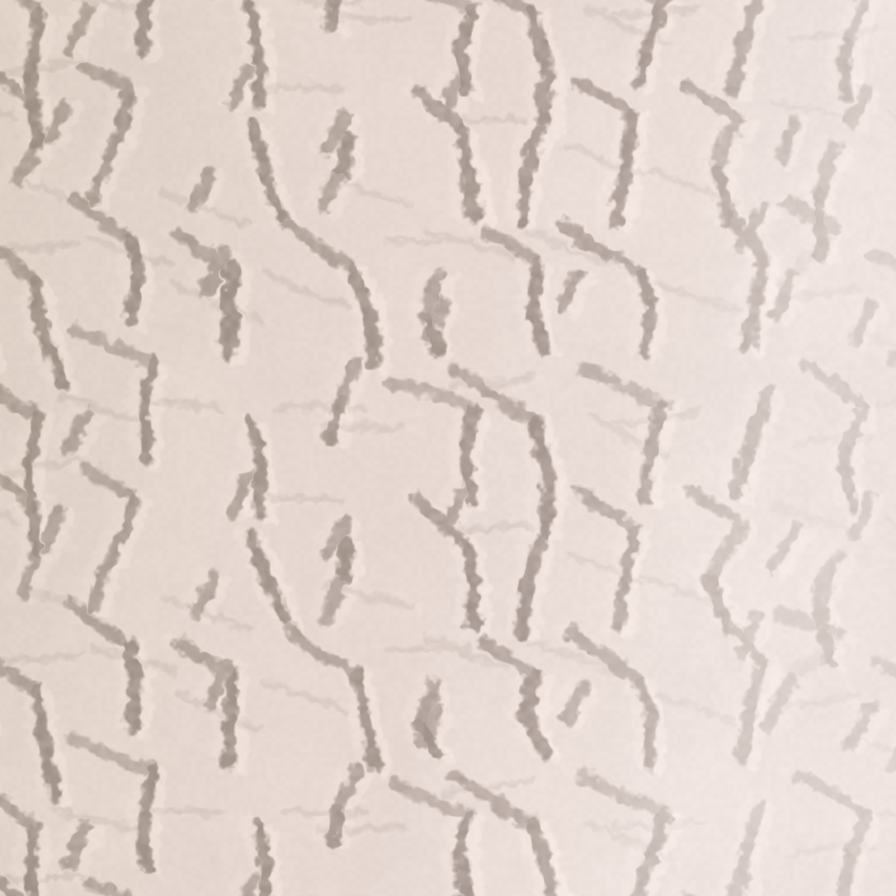
Give the GLSL for this texture, as a Shadertoy shader.

```glsl
// Pale embossed plaster with rough, bent grooves that fade towards a lit right side.

const vec3 WARM_SHADE   = vec3(0.880, 0.820, 0.782);
const vec3 PLASTER      = vec3(0.908, 0.852, 0.826);
const vec3 LIT_PLASTER  = vec3(0.938, 0.893, 0.878);
const vec3 GROOVE_TINT  = vec3(0.735, 0.715, 0.700);  // multiplies the plaster
const vec2 CELL         = vec2(0.112, 0.1517);        // one groove per cell
const float ROW_PERIOD  = 3.0;                        // rows before the stamp repeats
const float GROOVE_HALF = 0.0072;
const float CREASE_HALF = 0.0040;
const float EDGE_SOFT   = 0.0034;
const float ROUGHNESS   = 0.0085;
const vec2 LIGHT_DIR    = vec2(0.93, 0.37);
const vec2 RIM_SHIFT    = vec2(0.0120, -0.0050);
const float RIM_GAIN    = 0.034;
const float LIT_CONTRAST = 0.42;

vec2 hash2(vec2 p) {
    vec3 q = fract(p.xyx * vec3(0.1031, 0.1030, 0.0973));
    q += dot(q, q.yzx + 33.33);
    return fract((q.xx + q.yz) * q.zy);
}

// Two independent channels of value noise, 0 to 1
vec2 noise2(vec2 p) {
    vec2 i = floor(p), f = fract(p);
    f = f * f * (3.0 - 2.0 * f);
    return mix(mix(hash2(i), hash2(i + vec2(1, 0)), f.x),
               mix(hash2(i + vec2(0, 1)), hash2(i + vec2(1, 1)), f.x), f.y);
}

float segmentMask(vec2 p, vec2 a, vec2 b, float halfWidth) {
    vec2 ab = b - a, ap = p - a;
    float d = length(ap - ab * clamp(dot(ap, ab) / dot(ab, ab), 0.0, 1.0));
    float soft = max(EDGE_SOFT, 0.7 / iResolution.y);
    return 1.0 - smoothstep(halfWidth - soft, halfWidth + soft, d);
}

// Grooves that lie across the light look darkest
float groove(vec2 p, vec2 a, vec2 b) {
    vec2 dir = normalize(b - a);
    float facing = abs(dot(vec2(dir.y, -dir.x), LIGHT_DIR));
    return smoothstep(0.15, 0.95, facing) * segmentMask(p, a, b, GROOVE_HALF);
}

// Depth of shade from all grooves near p
float marks(vec2 p) {
    vec2 home = floor(p / CELL);
    float shade = 0.0;
    for (int j = -1; j <= 1; j++)
    for (int i = -1; i <= 1; i++) {
        vec2 cell = home + vec2(i, j);
        vec2 key = vec2(cell.x, mod(cell.y, ROW_PERIOD));
        vec2 r1 = hash2(key + 7.0), r2 = hash2(key + 31.0);
        vec2 r3 = hash2(key + 59.0), r4 = hash2(key + 83.0);

        // Bent upright stroke, leaning more on the lit side
        vec2 top = (cell + vec2(0.3 + 0.4 * r1.x, 0.45 + 0.5 * r1.y)) * CELL;
        float lean = 0.03 * smoothstep(0.6, 0.9, top.x);
        vec2 knee = top + vec2((r2.x - 0.5) * 0.045 - lean, -0.035 - 0.03 * r2.y);
        vec2 foot = knee + vec2((r3.x - 0.6) * 0.055, -0.03 - 0.04 * r3.y);
        shade = max(shade, groove(p, top, knee));
        shade = max(shade, groove(p, knee, foot));

        // Slanting arm to the upper left
        if (r4.x < 0.48) {
            vec2 tail = top + vec2(-0.045 - 0.05 * r4.y, 0.025 + 0.03 * r2.x);
            shade = max(shade, 0.85 * groove(p, tail, top));
        }
        // Short chip
        if (r4.y < 0.35) {
            vec2 chip = (cell + r2.yx) * CELL;
            shade = max(shade, groove(p, chip, chip + vec2(0.018, 0.04)));
        }
        // Faint, nearly level crease
        vec2 start = (cell + r3.yx) * CELL;
        vec2 end = start + vec2(0.09, (r1.x - 0.65) * 0.06);
        shade = max(shade, 0.2 * segmentMask(p, start, end, CREASE_HALF));
    }
    return shade;
}

void mainImage(out vec4 fragColor, in vec2 fragCoord) {
    vec2 uv = fragCoord / iResolution.y;

    // Ragged outlines: a slow bend plus a fine crumble
    vec2 p = uv + 0.012 * (noise2(uv * 14.0) - 0.5);
    p += ROUGHNESS * (noise2(uv * 105.0) - 0.5);
    p += 0.5 * ROUGHNESS * (noise2(uv * 210.0 + 40.0) - 0.5);

    // Wall colour across the light
    float across = uv.x - 0.2 * (uv.y - 0.5);
    vec3 color = mix(WARM_SHADE, PLASTER, smoothstep(-0.1, 0.5, across));
    color = mix(color, LIT_PLASTER, smoothstep(0.45, 0.92, across));
    float contrast = mix(1.0, LIT_CONTRAST, smoothstep(0.58, 0.95, across));

    // Soft mottling and fine grain
    float mottle = noise2(uv * 9.0).x + 0.6 * noise2(uv * 38.0).y - 0.8;
    float grain = noise2(uv * 190.0 + 11.0).x - 0.5;
    color += 0.014 * mottle + 0.018 * grain;

    // Shaded grooves with a raised bright lip beside them
    float shade = marks(p);
    float lip = max(marks(p - RIM_SHIFT) - shade, 0.0);
    lip += 0.5 * max(marks(p + RIM_SHIFT) - shade, 0.0);
    float crumble = 0.85 + 0.3 * noise2(uv * 130.0 + 70.0).y;
    color *= mix(vec3(1.0), GROOVE_TINT, clamp(shade * crumble, 0.0, 1.1) * contrast);
    color += RIM_GAIN * lip * mix(0.6, 1.0, contrast);

    fragColor = vec4(clamp(color, 0.0, 1.0), 1.0);
}
```
